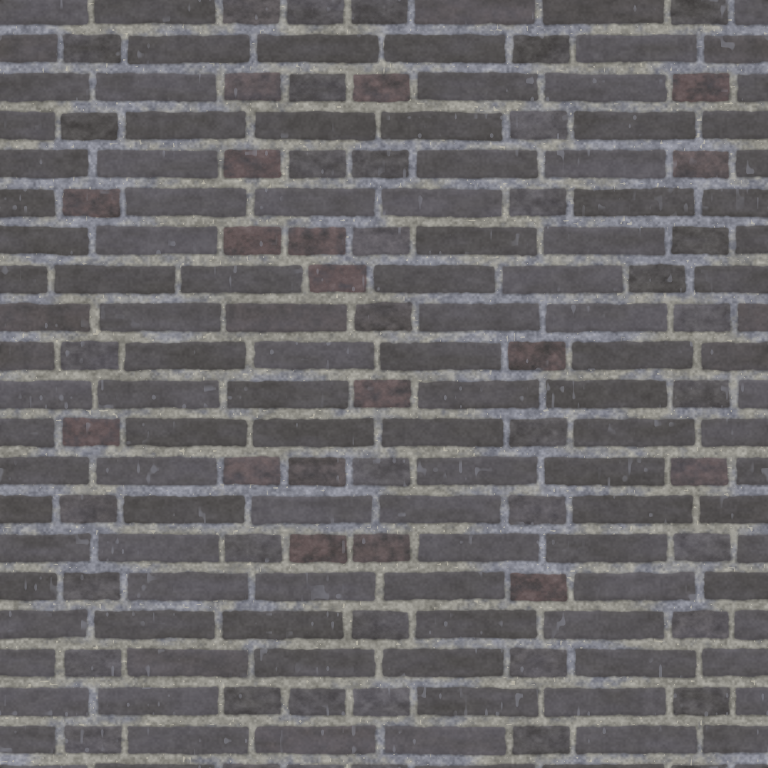
Write a Shadertoy shader that draws this texture.

```glsl
// Weathered dark brick wall: twenty courses of long and short bricks in grey mortar.
#define COURSES 20.0
#define UNITS 12.0          // half-brick lengths across the canvas
#define BED_JOINT 0.0142    // horizontal mortar thickness
#define HEAD_JOINT 0.0098   // vertical mortar thickness
#define CORNER 0.0032
#define WOBBLE 0.0042
#define BRICK_WARM vec3(0.318, 0.308, 0.306)
#define BRICK_COOL vec3(0.376, 0.366, 0.386)
#define BRICK_RED vec3(0.385, 0.325, 0.325)
#define MORTAR_BLUE vec3(0.535, 0.542, 0.580)
#define MORTAR_SAND vec3(0.570, 0.562, 0.535)
#define SPECK vec3(0.78, 0.76, 0.70)

float hash(vec2 p) {
    vec3 q = fract(p.xyx * 0.1031);
    q += dot(q, q.yzx + 33.33);
    return fract((q.x + q.y) * q.z);
}

// Value noise that tiles over the canvas; freq holds whole cell counts.
float noise(vec2 uv, vec2 freq) {
    vec2 p = uv * freq, cell = floor(p), f = fract(p);
    f = f * f * (3.0 - 2.0 * f);
    vec2 a = mod(cell, freq), b = mod(cell + 1.0, freq);
    return mix(mix(hash(a), hash(vec2(b.x, a.y)), f.x),
               mix(hash(vec2(a.x, b.y)), hash(b), f.x), f.y);
}

float fbm(vec2 uv, vec2 freq) {
    float sum = 0.0, weight = 0.5;
    for (int i = 0; i < 4; i++) {
        sum += weight * noise(uv, freq);
        freq *= 2.0;
        weight *= 0.5;
    }
    return sum / 0.9375;
}

float roundBox(vec2 p, vec2 halfSize) {
    vec2 q = abs(p) - halfSize + CORNER;
    return length(max(q, 0.0)) + min(max(q.x, q.y), 0.0) - CORNER;
}

// Start and length of the brick at t, in the bond S L L S L L L.
vec2 brickSpan(float t, bool splitLast) {
    float base = t < 5.0 ? 0.0 : 5.0;
    float k = t - base;
    if (k < 1.0) return vec2(base, 1.0);
    float start = base + 1.0 + 2.0 * floor((k - 1.0) * 0.5);
    if (splitLast && start > 9.5) return vec2(floor(t), 1.0);
    return vec2(start, 2.0);
}

void mainImage(out vec4 fragColor, in vec2 fragCoord) {
    vec2 uv = fragCoord / iResolution.xy;

    // Course, counted from the top, and its horizontal shift
    float level = (1.0 - uv.y) * COURSES + 0.23;
    float row = mod(floor(level), COURSES);
    bool odd = mod(row, 2.0) > 0.5;
    bool shifted = row == 7.0;
    float shift = shifted ? 4.76 : (odd ? 7.92 : 5.46);
    shift += (hash(vec2(row, 71.0)) - 0.5) * 0.07;
    bool splitLast = !odd && row != 8.0 && row != 10.0 && row != 16.0;

    // Brick under this point, with its own slight misplacement
    float t = mod(uv.x * UNITS - shift, UNITS);
    vec2 span = brickSpan(t, splitLast);
    vec2 id = vec2(row + 3.0, span.x + 17.0);
    float tone = hash(id), kind = hash(id + 41.0);
    vec2 jitter = vec2(hash(id + 83.0), hash(id + 127.0)) - 0.5;
    vec2 p = vec2((t - span.x - 0.5 * span.y) / UNITS,
                  (0.5 - fract(level)) / COURSES) + jitter * vec2(0.003, 0.0015);
    vec2 halfSize = 0.5 * vec2(span.y / UNITS - HEAD_JOINT, 1.0 / COURSES - BED_JOINT);
    p.y += (hash(id + 151.0) - 0.5) * 0.025 * p.x;

    // Worn outline
    float d = roundBox(p, halfSize);
    d += (fbm(uv, vec2(36.0, 48.0)) - 0.5) * WOBBLE;
    d += (noise(uv, vec2(150.0)) - 0.5) * WOBBLE * 0.35;

    // Shared surface textures
    float patches = fbm(uv, vec2(9.0, 14.0));
    float grain = noise(uv, vec2(310.0)) - 0.5;
    float coarse = fbm(uv, vec2(90.0, 110.0)) - 0.5;
    float streak = fbm(uv, vec2(20.0, 64.0)) - 0.5;

    // Brick face: short ones are rougher and often reddish
    float isShort = 2.0 - span.y;
    vec3 brick = mix(BRICK_WARM, BRICK_COOL, clamp(0.5 + (tone - 0.5) * 0.8 + streak * 1.2, 0.0, 1.0));
    float red = isShort * smoothstep(0.35, 0.9, kind) + 0.25 * smoothstep(0.85, 1.0, kind);
    brick = mix(brick, BRICK_RED, clamp(red * (0.55 + 1.5 * coarse), 0.0, 0.8));
    brick += coarse * mix(0.07, 0.16, isShort) + grain * 0.035;
    brick += 0.025 * smoothstep(-0.006, 0.0, d) * sign(p.y) * smoothstep(0.008, 0.014, abs(p.y));
    float chalk = smoothstep(0.79, 0.93, noise(uv, vec2(150.0, 85.0)))
                * smoothstep(0.5, 0.75, noise(uv, vec2(23.0, 31.0)));
    brick = mix(brick, MORTAR_BLUE, 0.5 * chalk);

    // Sandy mortar with pale grit, shaded beside the bricks
    vec3 mortar = mix(MORTAR_BLUE, MORTAR_SAND, smoothstep(0.35, 0.65, patches + 0.35 * coarse));
    mortar += coarse * 0.22 + grain * 0.11;
    float grit = smoothstep(0.86, 0.97, noise(uv, vec2(230.0)));
    mortar = mix(mortar, SPECK, 0.6 * grit);
    float shade = 1.0 - smoothstep(0.0, 0.0038, d);
    mortar *= 1.0 - shade * (p.y < 0.0 ? 0.20 : 0.12);

    float soft = max(0.0013, 0.75 / iResolution.y);
    vec3 color = mix(brick, mortar, smoothstep(-soft, soft, d));
    fragColor = vec4(clamp(color, 0.0, 1.0), 1.0);
}
```
